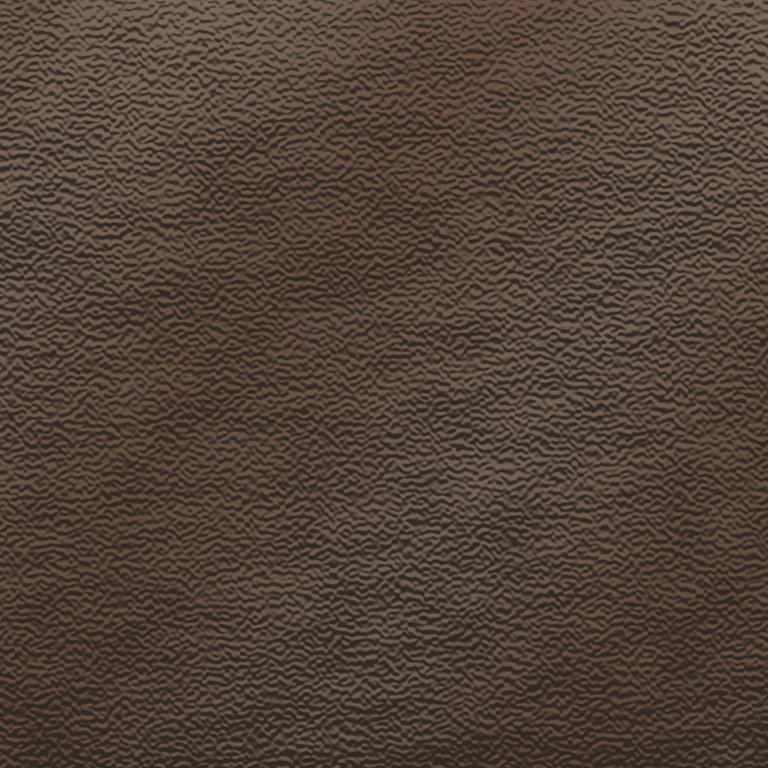
A Shadertoy shader for this texture:

```glsl
// Brown grained leather: fine wavy ridges with dark creases and soft diagonal sheen.
#define WAVES 64
#define RIDGES 99.0
#define RIDGE_VARIATION 0.38
#define ANGLE_SPREAD 0.98
#define KINK 0.0024
#define BLOTCH 0.65
#define SHEEN_PERIOD 0.83
#define CREASE_COLOR vec3(0.194, 0.158, 0.132)
#define WARM_COLOR vec3(0.404, 0.310, 0.262)
#define GREY_COLOR vec3(0.448, 0.386, 0.340)

const float TAU = 6.2831853;

float hash(vec2 p) {
    vec3 q = fract(vec3(p.xyx) * 0.1031);
    q += dot(q, q.yzx + 33.33);
    return fract((q.x + q.y) * q.z);
}

float valueNoise(vec2 p) {
    vec2 cell = floor(p), f = fract(p);
    f = f * f * (3.0 - 2.0 * f);
    float low = mix(hash(cell), hash(cell + vec2(1, 0)), f.x);
    float high = mix(hash(cell + vec2(0, 1)), hash(cell + vec2(1, 1)), f.x);
    return mix(low, high, f.y);
}

// Sum of waves that run mostly upward, with its amplitude partly evened out
float ridgeField(vec2 p) {
    vec2 phasor = vec2(0.0);
    for (int i = 0; i < WAVES; i++) {
        float id = float(i);
        float turn = 2.0 * (id + hash(vec2(id, 3.7))) / float(WAVES) - 1.0;
        float angle = ANGLE_SPREAD * turn * (0.55 + 0.45 * abs(turn));
        float vary = 2.0 * hash(vec2(id, 11.3)) - 1.0;
        float freq = RIDGES * (1.0 + RIDGE_VARIATION * vary);
        float phase = TAU * (freq * dot(p, vec2(sin(angle), cos(angle))) + hash(vec2(id, 23.9)));
        phasor += vec2(cos(phase), sin(phase));
    }
    phasor *= sqrt(2.0 / float(WAVES));
    return phasor.x * inversesqrt(0.7 + 0.32 * dot(phasor, phasor));
}

void mainImage(out vec4 fragColor, in vec2 fragCoord) {
    vec2 uv = fragCoord / iResolution.xy;

    // Small kinks along the ridges
    vec2 kink = vec2(valueNoise(uv * 80.0), valueNoise(uv * 80.0 + 71.0)) - 0.5;
    float ridge = ridgeField(uv + KINK * kink);

    // Creases thin out at the top and crowd at the bottom, with streaky blotches
    float height = 2.0 * uv.y - 1.0;
    float bias = 0.6 * height * height * height;
    vec2 streak = vec2(uv.x, uv.y - 0.2 * uv.x);
    bias += BLOTCH * (valueNoise(streak * vec2(18.0, 42.0) + 5.0) - 0.5);
    float lit = smoothstep(-1.4, 1.3, ridge + bias);

    // Broad diagonal sheen between warm and grey leather
    float across = uv.x - 0.72 * uv.y - 0.35;
    across += 0.06 * (valueNoise(uv * 3.0 + 17.0) - 0.5);
    float sheen = 0.5 + 0.5 * cos(TAU * across / SHEEN_PERIOD);
    vec3 leather = mix(WARM_COLOR, GREY_COLOR, sheen);
    leather *= mix(0.95, 1.06, uv.y);

    fragColor = vec4(mix(CREASE_COLOR, leather, lit), 1.0);
}
```
